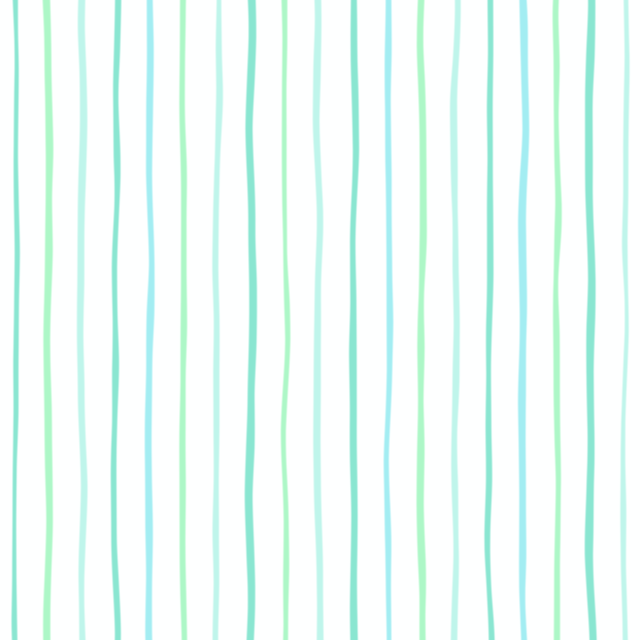
Reproduce this pattern procedurally as a Shadertoy shader.

```glsl
// Nineteen thin hand-drawn vertical stripes in mint, green, pale aqua and sky on white.

const int   STRIPES     = 19;
const float PITCH       = 0.0529;   // distance between stripe centres
const float FIRST_X     = 0.0223;   // centre of the first stripe
const float DRIFT       = 0.0021;   // extra shift of the outer stripes
const float WIDTH_UNIT  = 0.0013;   // one step of the stripe widths
const float SWAY        = 0.0034;   // slow sideways wander
const float TREMOR      = 0.0012;   // finer wander of each edge
const float SWAY_FREQ   = 7.0;      // bends per canvas height
const float TREMOR_FREQ = 12.0;
const float SOFTNESS    = 0.0021;   // half width of the edge blend

const vec3 PAPER = vec3(0.995, 1.0, 1.0);
const vec3 INKS[4] = vec3[4](
    vec3(0.54, 0.90, 0.82),         // 0 teal
    vec3(0.68, 0.97, 0.78),         // 1 green
    vec3(0.75, 0.96, 0.92),         // 2 pale aqua
    vec3(0.64, 0.93, 0.95));        // 3 sky

// Ink and width of each stripe, left to right
const int INK_ORDER[STRIPES] = int[STRIPES](
    0, 1, 2, 0, 3, 1, 2, 0, 1, 2, 0, 3, 1, 2, 0, 3, 1, 0, 2);
const int WIDTH_STEPS[STRIPES] = int[STRIPES](
    6, 8, 8, 7, 8, 7, 7, 9, 6, 8, 8, 7, 8, 7, 7, 8, 7, 9, 6);

float hash(vec2 p) {
    vec3 q = fract(vec3(p.xyx) * 0.1031);
    q += dot(q, q.yzx + 33.33);
    return fract((q.x + q.y) * q.z);
}

// Value noise along y in -1..1, with slightly angular bends
float wander(float y, float seed) {
    float knot = floor(y);
    float t = y - knot;
    t = mix(t, smoothstep(0.0, 1.0, t), 0.7);
    return 2.0 * mix(hash(vec2(knot, seed)), hash(vec2(knot + 1.0, seed)), t) - 1.0;
}

void mainImage(out vec4 fragColor, in vec2 fragCoord) {
    vec2 uv = fragCoord / iResolution.xy;

    // Nearest stripe
    int index = clamp(int(floor((uv.x - FIRST_X) / PITCH + 0.5)), 0, STRIPES - 1);
    float id = float(index);
    float centre = FIRST_X + PITCH * id + DRIFT * step(4.5, abs(id - 5.0));
    float halfWidth = 0.5 * WIDTH_UNIT * float(WIDTH_STEPS[index]);

    // Both edges share the sway, each has its own tremor
    float seed = id * 7.0 + 3.0;
    float phase = hash(vec2(seed, 91.0));
    centre += SWAY * wander(uv.y * SWAY_FREQ + phase, seed);
    float tremorY = uv.y * TREMOR_FREQ + phase;
    float left  = centre - halfWidth + TREMOR * wander(tremorY, seed + 1.0);
    float right = centre + halfWidth + TREMOR * wander(tremorY, seed + 2.0);

    // Smooth coverage
    float edgeDist = max(left - uv.x, uv.x - right);
    float blend = max(SOFTNESS, 0.75 / iResolution.x);
    float coverage = 1.0 - smoothstep(-blend, blend, edgeDist);

    fragColor = vec4(mix(PAPER, INKS[INK_ORDER[index]], coverage), 1.0);
}
```
